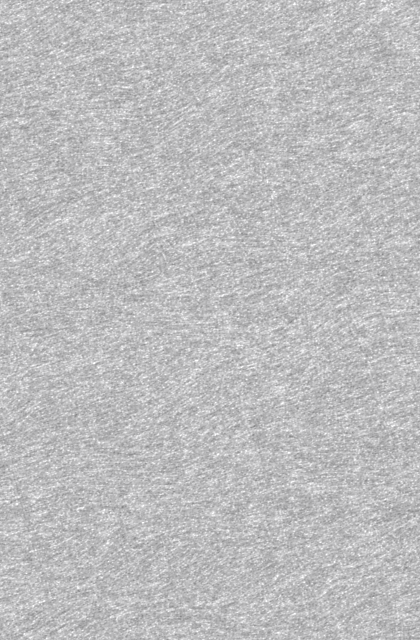
Reproduce this texture procedurally as a Shadertoy shader.

```glsl
// Pale grey brushed fibre: short light streaks over a fine grain.
// Scattered soft flecks (cellular noise) are stretched along three directions;
// layered sines choose which direction leads in each area.

const vec3 BASE_GREY = vec3(0.741, 0.741, 0.746);
const float STREAK_CONTRAST = 0.066;
const float GRAIN_CONTRAST = 0.104;
const float CLOUD_CONTRAST = 0.009;

// Three random values per cell
vec3 hash3(vec2 cell, float seed) {
    vec3 h = fract(vec3(cell, seed).xyx * vec3(0.1031, 0.1030, 0.0973) + seed * 0.137);
    h += dot(h, h.yxz + 33.33);
    return fract((h.xxy + h.yxx) * h.zyx);
}

// Sum of soft flecks, one per cell: zero mean, more dim than bright
float flecks(vec2 p, float seed) {
    vec2 cell = floor(p);
    float total = 0.0;
    for (int y = -1; y <= 1; y++) {
        for (int x = -1; x <= 1; x++) {
            vec2 neighbour = cell + vec2(x, y);
            vec3 rnd = hash3(neighbour, seed);
            vec2 offset = neighbour + rnd.xy - p;
            float strength = 2.28 * rnd.z * rnd.z - 0.76;
            total += strength * exp(-3.0 * dot(offset, offset));
        }
    }
    return total;
}

// Flecks of a given length and width, turned by an angle
float fibres(vec2 p, float angle, vec2 size, float seed) {
    vec2 along = vec2(cos(angle), sin(angle));
    vec2 turned = vec2(dot(p, along), dot(p, vec2(-along.y, along.x)));
    return flecks(turned / size + 37.0, seed);
}

// Slow field from 0 (level fibres) to 1 (steep fibres)
float slant(vec2 p) {
    float wave = sin(p.x * 9.0 - p.y * 17.0 + 2.0 * sin(p.x * 7.0 + p.y * 5.0));
    wave += 0.7 * sin(p.x * 16.0 + p.y * 27.0 + 1.5 * sin(p.y * 13.0 - p.x * 4.0));
    return 0.5 + 0.32 * wave;
}

// Blend of three fibre directions, kept at even contrast
float streaks(vec2 p) {
    float lean = slant(p);
    vec2 size = vec2(0.0135, 0.0023);
    float total = 0.0;
    float power = 0.0;
    for (int i = 0; i < 3; i++) {
        float layer = float(i);
        float gap = lean - 0.5 * layer;
        float weight = exp(-7.0 * gap * gap);
        total += weight * fibres(p, 0.02 + 0.27 * layer, size, 3.0 + layer);
        power += weight * weight;
    }
    return total * inversesqrt(power);
}

void mainImage(out vec4 fragColor, in vec2 fragCoord) {
    vec2 p = fragCoord / iResolution.y;

    // Fine grain, streaks and broad faint shading
    float grain = fibres(p, 0.3, vec2(0.0026, 0.0021), 11.0);
    float clouds = fibres(p, 0.22, vec2(0.16, 0.06), 17.0)
                 + fibres(p, 0.30, vec2(0.06, 0.02), 23.0);

    float shade = STREAK_CONTRAST * streaks(p)
                + GRAIN_CONTRAST * grain
                + CLOUD_CONTRAST * clouds;

    fragColor = vec4(clamp(BASE_GREY + shade, 0.0, 1.0), 1.0);
}
```
